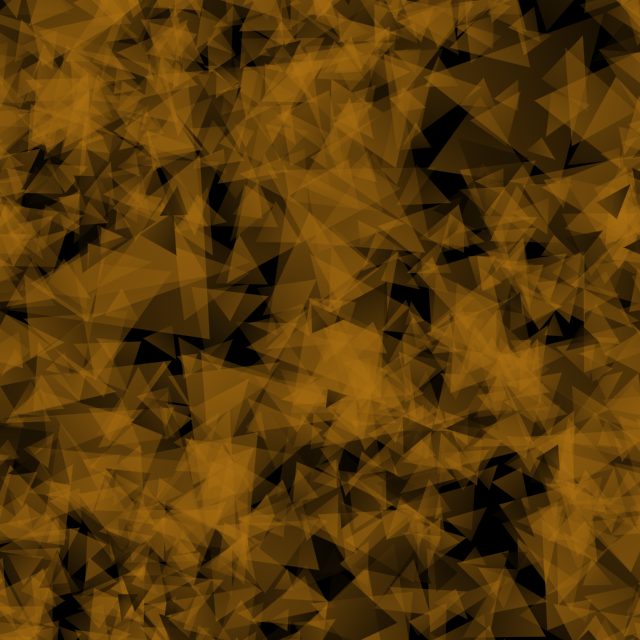
A Shadertoy shader for this background:

```glsl
// Overlapping translucent amber triangles of many sizes on black.
#define LAYERS 8
#define BIG_CELL 0.25
#define SMALL_CELL 0.045
#define ALPHA 0.28
#define DARK_SHARE 0.10
#define DARK_ALPHA 0.55
#define CORNER_JITTER 0.75
#define AMBER vec3(0.68, 0.44, 0.062)
#define SEED 3.0

const float TAU = 6.28319;

vec3 hash33(vec3 p) {
    p = fract(p * vec3(0.1031, 0.1030, 0.0973));
    p += dot(p, p.yxz + 33.33);
    return fract((p.xxy + p.yxx) * p.zyx);
}

// Signed distance to the line a-b, negative on its left side.
float edgeDistance(vec2 p, vec2 a, vec2 b) {
    vec2 e = normalize(b - a);
    return dot(p - a, vec2(e.y, -e.x));
}

// Corner k of a triangle around the origin, with uneven angle and reach.
vec2 corner(float k, float turn, float radius, float wobble) {
    float angle = turn + TAU * k / 3.0 + CORNER_JITTER * (wobble - 0.5);
    float reach = radius * (0.72 + 0.28 * fract(wobble * 7.3));
    return reach * vec2(cos(angle), sin(angle));
}

float triangleDistance(vec2 p, float turn, float radius, vec3 wobble) {
    vec2 a = corner(0.0, turn, radius, wobble.x);
    vec2 b = corner(1.0, turn, radius, wobble.y);
    vec2 c = corner(2.0, turn, radius, wobble.z);
    return max(edgeDistance(p, a, b), max(edgeDistance(p, b, c), edgeDistance(p, c, a)));
}

// Broad clusters, from 0 to 1.
float clusterDensity(vec2 p) {
    float waves = sin(7.0 * p.x + 3.0 * sin(4.0 * p.y)) + sin(9.0 * p.y - 4.0 * p.x + 1.0);
    return 0.5 + 0.25 * waves;
}

// Paints one layer of scattered triangles over the colour below.
vec3 paintLayer(vec3 colour, vec2 uv, float layer, float pixel) {
    float depth = layer / float(LAYERS - 1);
    float cell = BIG_CELL * pow(SMALL_CELL / BIG_CELL, depth);
    vec2 grid = uv / cell + 17.3 * layer;
    vec2 home = floor(grid);

    for (int y = -1; y <= 1; y++)
    for (int x = -1; x <= 1; x++) {
        vec2 id = home + vec2(x, y);
        vec3 place = hash33(vec3(id, layer + SEED));
        vec3 shape = hash33(vec3(id, layer + SEED + 41.0));
        vec3 wobble = hash33(vec3(id, layer + SEED + 83.0));

        vec2 centre = id + place.xy;
        vec2 p = (grid - centre) * cell;
        float radius = cell * mix(0.5, 1.0, place.z);
        if (dot(p, p) > radius * radius) continue;

        // Small triangles gather in clusters; large ones lie everywhere.
        float cluster = clusterDensity((centre - 17.3 * layer) * cell);
        if (shape.x > mix(0.9, 0.9 * cluster, depth)) continue;

        // Favour flat and upright edges, with a slight tilt.
        float turn = TAU * (floor(shape.y * 12.0) / 12.0 + 0.06 * (shape.z - 0.5));
        float d = triangleDistance(p, turn, radius, wobble);
        float cover = clamp(0.5 - d / pixel, 0.0, 1.0);

        // Opacity fades along a random direction.
        float fadeAngle = TAU * fract(shape.z * 5.7);
        float fade = 1.0 + 0.65 * dot(p, vec2(cos(fadeAngle), sin(fadeAngle))) / radius;
        bool dark = fract(wobble.x * 13.7 + wobble.y) < DARK_SHARE;
        vec3 tint = dark ? 0.12 * AMBER : AMBER;
        colour = mix(colour, tint, cover * fade * (dark ? DARK_ALPHA : ALPHA));
    }
    return colour;
}

void mainImage(out vec4 fragColor, in vec2 fragCoord) {
    vec2 uv = fragCoord / iResolution.y;
    float pixel = 1.2 / iResolution.y;
    vec3 colour = vec3(0.0);
    for (int i = 0; i < LAYERS; i++)
        colour = paintLayer(colour, uv, float(i), pixel);
    fragColor = vec4(colour, 1.0);
}
```
